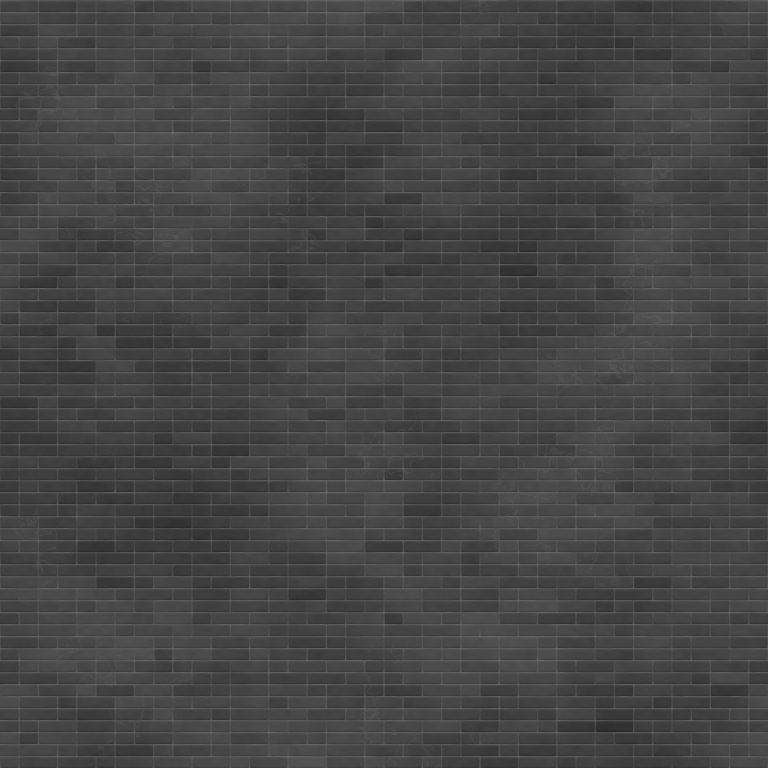
Give the GLSL for this texture, as a WebGL 1 fragment shader.

```glsl
precision highp float;
uniform vec2 u_resolution;

#define ROWS 64.0
#define HALF_BRICKS 40.0
#define JOINT 0.0016
#define CORNER 0.0012
#define BRICK_GRAY 0.256
#define BED_GRAY 0.350
#define HEAD_GRAY 0.305
#define TONE_SPREAD 0.042
#define CLOUD_SPREAD 0.115
#define GRAIN_SPREAD 0.036
#define SHADOW_DEPTH 0.042
#define SCRATCH_GAIN 0.040

float hash(vec2 p) {
  return fract(sin(dot(p, vec2(127.1, 311.7))) * 43758.5453);
}

// Value noise that wraps after the given number of cells
float tileNoise(vec2 uv, vec2 cells) {
  vec2 p = uv * cells;
  vec2 i = floor(p);
  vec2 f = fract(p);
  f = f * f * (3.0 - 2.0 * f);
  float a = hash(mod(i, cells) + cells);
  float b = hash(mod(i + vec2(1.0, 0.0), cells) + cells);
  float c = hash(mod(i + vec2(0.0, 1.0), cells) + cells);
  float d = hash(mod(i + 1.0, cells) + cells);
  return mix(mix(a, b, f.x), mix(c, d, f.x), f.y);
}

float fbm(vec2 uv, vec2 cells) {
  float sum = 0.0;
  float weight = 0.5;
  for (int i = 0; i < 4; i++) {
    sum += weight * tileNoise(uv, cells);
    cells *= 2.0;
    weight *= 0.5;
  }
  return sum / 0.9375;
}

// Start and length, in half bricks, of the brick at x: each run of five
// holds two stretchers and one header in random order
vec2 brickSpan(float x, float row) {
  float shift = floor(5.0 * hash(vec2(row, 3.7)));
  float run = floor((x + shift) / 5.0);
  float runId = mod(run, HALF_BRICKS / 5.0);
  float t = x + shift - run * 5.0;
  float header = 2.0 * floor(3.0 * hash(vec2(runId, row + 17.3)));
  float start = 2.0 * floor(t / 2.0);
  float size = 2.0;
  if (t >= header + 1.0) {
    start = header + 1.0 + 2.0 * floor((t - header - 1.0) / 2.0);
  } else if (t >= header) {
    start = header;
    size = 1.0;
  }
  return vec2(run * 5.0 + start - shift, size);
}

float roundedBox(vec2 p, vec2 halfSize, float radius) {
  vec2 q = abs(p) - halfSize + radius;
  return length(max(q, 0.0)) + min(max(q.x, q.y), 0.0) - radius;
}

void main() {
  vec2 uv = gl_FragCoord.xy / u_resolution;
  float pixel = 1.0 / min(u_resolution.x, u_resolution.y);

  // Brick layout, with slightly uneven edges
  float wobble = (tileNoise(uv, vec2(160.0, 128.0)) - 0.5) * 0.0004;
  float y = (uv.y + 0.0009 + wobble) * ROWS;
  float row = mod(floor(y), ROWS);
  float x = uv.x * HALF_BRICKS;
  vec2 span = brickSpan(x, row);
  vec2 brickId = vec2(mod(span.x, HALF_BRICKS), row);
  vec2 halfCell = 0.5 * vec2(span.y / HALF_BRICKS, 1.0 / ROWS);
  vec2 local = vec2((x - span.x) / HALF_BRICKS, fract(y) / ROWS) - halfCell;
  float edge = roundedBox(local, halfCell - 0.5 * JOINT, CORNER);
  float mortar = clamp(0.5 + edge / pixel, 0.0, 1.0);

  // Broad stains and fine grain
  float clouds = fbm(uv, vec2(7.0, 6.0)) - 0.5;
  float grain = fbm(uv, vec2(96.0, 128.0)) - 0.5;

  // Brick tone, with an occasional darker brick
  float tone = hash(brickId + 5.1) - 0.5;
  float dark = step(0.9, hash(brickId + 41.9)) * 0.022;
  float brick = BRICK_GRAY + TONE_SPREAD * tone - dark;
  brick += CLOUD_SPREAD * clouds + GRAIN_SPREAD * grain;

  // Shade along the lower edge and a faint light along the upper edge
  float low = local.y + halfCell.y - 0.5 * JOINT;
  float high = halfCell.y - 0.5 * JOINT - local.y;
  brick -= SHADOW_DEPTH * (1.0 - smoothstep(0.0, 0.0032, low));
  brick += 0.012 * (1.0 - smoothstep(0.0, 0.0035, high));

  // Sparse hairline scratches
  float ridge = abs(fbm(uv + 0.37, vec2(30.0, 34.0)) - 0.5);
  float patches = smoothstep(0.58, 0.72, fbm(uv + 0.61, vec2(9.0, 8.0)));
  brick += SCRATCH_GAIN * patches * (1.0 - smoothstep(0.0, 0.025, ridge));

  // Bright bed joints, dimmer head joints, both unevenly worn
  float bed = smoothstep(-0.0012, 0.0004, abs(local.y) - halfCell.y + JOINT);
  float joint = mix(HEAD_GRAY, BED_GRAY, bed) + 0.6 * CLOUD_SPREAD * clouds;
  joint += 0.07 * (tileNoise(uv, vec2(48.0, ROWS)) - 0.5);

  gl_FragColor = vec4(vec3(mix(brick, joint, mortar)), 1.0);
}
```
